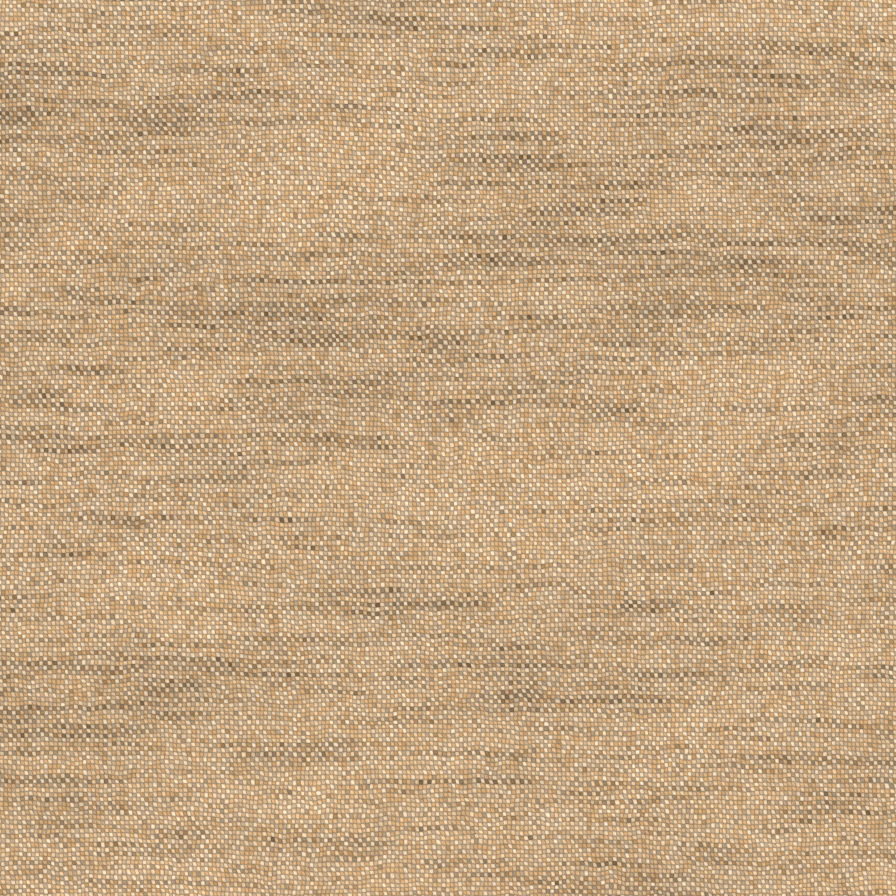
Give the GLSL for this texture, as a Shadertoy shader.

```glsl
#define THREADS vec2(216.0, 196.0)
#define CREAM vec3(1.00, 0.90, 0.765)
#define TAN vec3(0.925, 0.775, 0.595)
#define OCHRE vec3(0.83, 0.645, 0.435)
#define GREY vec3(0.76, 0.665, 0.555)
#define UMBER vec3(0.45, 0.365, 0.255)
#define GAP_SHADE 0.25
#define SLUB_AMOUNT 0.65
#define MOTTLE 0.10
#define FUZZ 0.12
#define SAMPLES 3

float hash(vec2 p) {
    vec3 q = fract(vec3(p.xyx) * 0.1031);
    q += dot(q, q.yzx + 33.33);
    return fract((q.x + q.y) * q.z);
}

float noise(vec2 p) {
    vec2 cell = floor(p), f = fract(p);
    f = f * f * (3.0 - 2.0 * f);
    vec2 e = vec2(0.0, 1.0);
    return mix(mix(hash(cell), hash(cell + e.yx), f.x),
               mix(hash(cell + e.xy), hash(cell + e.yy), f.x), f.y);
}

vec3 linen(vec2 uv) {
    // Hand-woven wobble of the thread grid
    vec2 wobble = vec2(noise(uv * 60.0), noise(uv * 60.0 + 71.0)) - 0.5;
    vec2 drift = vec2(noise(uv * 6.0 + 13.0), noise(uv * 6.0 + 37.0)) - 0.5;
    vec2 p = uv * THREADS + 0.7 * wobble + 1.5 * drift;
    vec2 id = floor(p);
    vec2 f = fract(p) - 0.5;

    // Plain weave: positive where the vertical warp lies on top
    float twist = 0.22 * f.y * (hash(id + 5.0) + 0.5);
    float crossing = sin(3.14159 * (p.x + twist)) * sin(3.14159 * p.y);
    float warpOnTop = smoothstep(-0.35, 0.25, crossing);

    // Streaks that run along single weft rows, and broad cloudy patches
    float streak = noise(vec2(uv.x * 15.0 + 40.0 * hash(vec2(id.y, 3.0)), id.y * 0.5));
    float cloud = noise(uv * vec2(5.0, 9.0) + 17.0) * 0.6
                + noise(uv * vec2(14.0, 34.0) + 51.0) * 0.4;
    float slub = smoothstep(0.50, 0.95, streak * 0.65 + cloud * 0.45);
    float column = noise(vec2(id.x * 0.6, uv.y * 6.0 + 9.0));

    // Yarn colours, varied from stitch to stitch
    float warpTone = hash(id + 101.0);
    float weftTone = hash(id + 211.0);
    vec3 warp = mix(TAN, CREAM, clamp(warpTone * 0.9 + 0.4 * (column - 0.3), 0.0, 1.0));
    warp = mix(warp, OCHRE, 0.65 * step(0.84, hash(id + 307.0)));
    warp = mix(warp, GREY, 0.55 * slub * hash(id + 401.0));
    vec3 weft = mix(OCHRE, GREY, smoothstep(0.15, 0.75, weftTone));
    weft = mix(weft, TAN, 0.55 * (1.0 - streak));
    float dark = slub * (0.4 + 0.8 * hash(id + 503.0))
               + 0.45 * step(0.90, hash(id + 601.0));
    weft = mix(weft, UMBER, clamp(SLUB_AMOUNT * dark, 0.0, 0.9));
    vec3 colour = mix(weft, warp, warpOnTop);

    // Shade between threads, cloudy tone and loose fibres
    colour *= 1.0 - GAP_SHADE * (1.0 - smoothstep(0.0, 0.7, abs(crossing)));
    colour *= 1.0 - MOTTLE * (cloud - 0.5);
    colour *= 1.0 + FUZZ * (noise(uv * vec2(420.0, 360.0)) - 0.5);
    return colour;
}

void mainImage(out vec4 fragColor, in vec2 fragCoord) {
    float size = min(iResolution.x, iResolution.y);
    vec3 sum = vec3(0.0);

    // Average several points per pixel for smooth edges
    for (int j = 0; j < SAMPLES; j++) {
        for (int i = 0; i < SAMPLES; i++) {
            vec2 offset = (vec2(i, j) + 0.5) / float(SAMPLES) - 0.5;
            sum += linen((fragCoord + offset) / size);
        }
    }
    fragColor = vec4(sum / float(SAMPLES * SAMPLES), 1.0);
}
```
